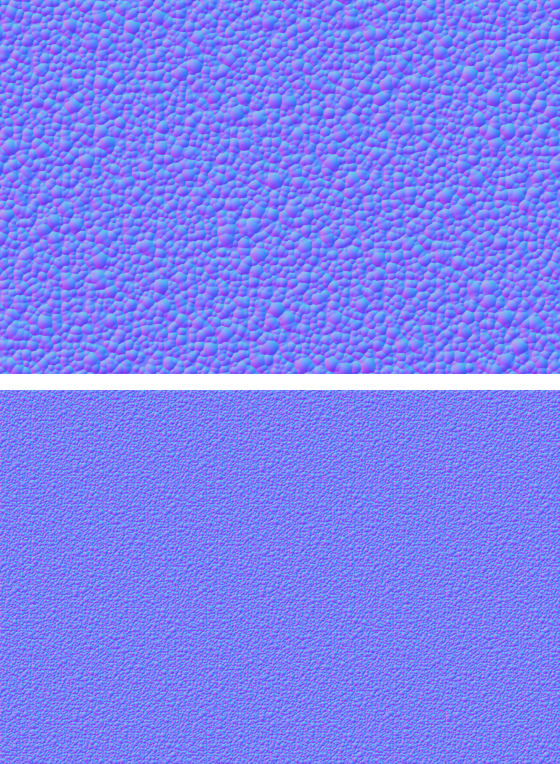
Top: one tile. Bottom: repeated 3 by 3.
Write a Shadertoy shader that draws this texture map.

```glsl
// Tileable normal map of tightly packed round pebbles in mixed sizes.

#define LARGE_ROWS 24.0     // pebble rows of the coarsest layer
#define ROW_STEP 12.0       // rows added by each finer layer
#define LAYERS 3
#define JITTER 0.8          // scatter of a pebble inside its cell
#define STEEPNESS 0.40      // half the slope at a pebble's rim
#define CREASE 1500.0       // sharpness of the joints
#define ROUGH_ROWS 40.0     // rows of the fine unevenness
#define ROUGHNESS 0.16      // slope of the fine unevenness
#define FACING vec2(1.0, -1.0)  // sign of the height slope in red and green
#define TINT vec3(-0.018, -0.003, 0.0)

// Integer hash: three values from 0 to 1.
vec3 hash3(vec2 cell, float seed) {
    uvec3 v = uvec3(cell, seed) * 1664525u + 1013904223u;
    v.x += v.y * v.z; v.y += v.z * v.x; v.z += v.x * v.y;
    v ^= v >> 16u;
    v.x += v.y * v.z; v.y += v.z * v.x; v.z += v.x * v.y;
    return vec3(v & 0xffffu) / 65535.0;
}

// Whole numbers of columns and rows with nearly square cells.
vec2 gridSize(float rows, float aspect) {
    return vec2(max(1.0, round(rows * aspect)), rows);
}

float gradientDot(vec2 cell, vec2 offset, vec2 grid, float seed) {
    float angle = 6.28319 * hash3(mod(cell, grid), seed).x;
    return dot(vec2(cos(angle), sin(angle)), offset);
}

// Gradient noise that wraps at the canvas edges.
float wrappedNoise(vec2 uv, vec2 grid, float seed) {
    vec2 p = uv * grid, cell = floor(p), f = p - cell;
    vec2 w = f * f * f * (f * (f * 6.0 - 15.0) + 10.0);
    vec2 e = vec2(1.0, 0.0);
    float low = mix(gradientDot(cell, f, grid, seed),
                    gradientDot(cell + e.xy, f - e.xy, grid, seed), w.x);
    float high = mix(gradientDot(cell + e.yx, f - e.yx, grid, seed),
                     gradientDot(cell + e.xx, f - e.xx, grid, seed), w.x);
    return mix(low, high, w.y);
}

// Pebble radius in cells: few large ones in the coarse layer, even sizes in the finer ones.
float pebbleRadius(float random, int layer) {
    return layer == 0 ? mix(0.24, 0.58, random * random)
                      : mix(0.34, 0.61, random);
}

// Slope of the smooth maximum of all domes and a flat floor.
vec2 pebbleSlope(vec2 uv, float aspect) {
    vec2 slopeSum = vec2(0.0);
    float weightSum = 1.0;
    for (int layer = 0; layer < LAYERS; layer++) {
        float rows = LARGE_ROWS + ROW_STEP * float(layer);
        vec2 grid = gridSize(rows, aspect);
        vec2 p = uv * grid, home = floor(p);
        for (int y = -1; y <= 1; y++)
        for (int x = -1; x <= 1; x++) {
            vec2 cell = home + vec2(x, y);
            vec3 random = hash3(mod(cell, grid), float(layer) + 1.0);
            vec2 centre = cell + 0.5 + JITTER * (random.xy - 0.5);
            vec2 d = (p - centre) * vec2(aspect, 1.0) / grid;
            float radius = pebbleRadius(random.z, layer) / rows;
            float height = STEEPNESS * (radius - dot(d, d) / radius);
            float weight = exp(CREASE * height);
            slopeSum -= weight * 2.0 * STEEPNESS * d / radius;
            weightSum += weight;
        }
    }
    return slopeSum / weightSum;
}

vec3 normalColour(vec2 uv, float aspect) {
    vec2 roughGrid = gridSize(ROUGH_ROWS, aspect);
    vec2 slope = pebbleSlope(uv, aspect);
    slope += ROUGHNESS * vec2(wrappedNoise(uv, roughGrid, 11.0),
                              wrappedNoise(uv, roughGrid, 12.0));
    return 0.5 + 0.5 * normalize(vec3(FACING * slope, 1.0)) + TINT;
}

void mainImage(out vec4 fragColor, in vec2 fragCoord) {
    float aspect = iResolution.x / iResolution.y;
    vec3 colour = vec3(0.0);
    // Four samples per pixel smooth the joints.
    for (int i = 0; i < 4; i++) {
        vec2 shift = vec2(i & 1, i >> 1) * 0.5 - 0.25;
        colour += normalColour((fragCoord + shift) / iResolution.xy, aspect);
    }
    fragColor = vec4(colour * 0.25, 1.0);
}
```
